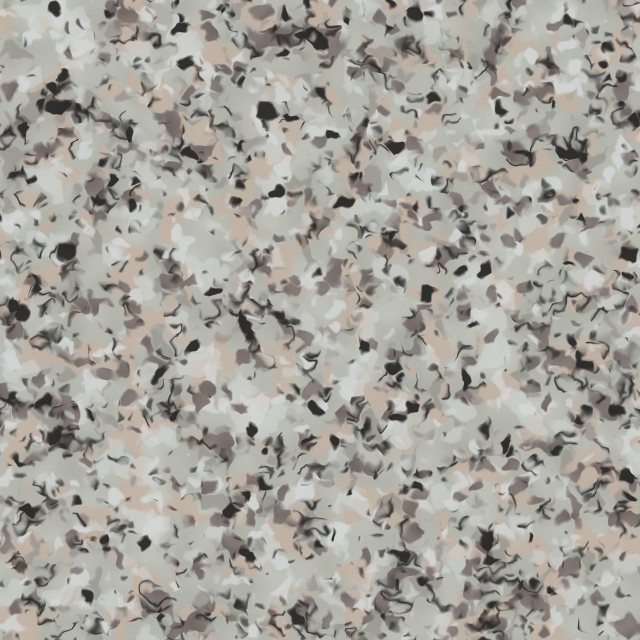
Give the GLSL for this texture, as a WebGL 2 fragment shader.

```glsl
#version 300 es
precision highp float;
// Polished speckled granite: a pale grey-green and pink ground with white,
// mauve and black grains. Warped gradient noise gives the patches and the
// curled dark veins; jittered cells of ellipses give the separate grains.

#define GROUND vec3(0.712, 0.718, 0.687)
#define PINK   vec3(0.765, 0.690, 0.630)
#define SHADE  vec3(0.590, 0.580, 0.555)
#define WHITE  vec3(0.835, 0.845, 0.845)
#define MAUVE  vec3(0.465, 0.425, 0.415)
#define BLACK  vec3(0.160, 0.155, 0.150)
#define SOFTNESS 0.0036
#define WARP 0.010
#define VEIN_WIDTH 0.090
#define VEIN_CUTOFF 0.25
#define CLUSTERING 0.40

uniform vec2 u_resolution;
out vec4 fragColor;

uint scramble(uint x) {
    x ^= x >> 16; x *= 0x7feb352dU;
    x ^= x >> 15; x *= 0x846ca68bU;
    return x ^ (x >> 16);
}

// Two random values in 0..1 for a lattice cell.
vec2 hash2(vec2 cell, float seed) {
    uvec2 c = uvec2(ivec2(cell));
    uint h = scramble(c.x + scramble(c.y + scramble(uint(seed) + 1U)));
    return vec2(h & 0xffffU, h >> 16) / 65535.0;
}

float cornerSlope(vec2 cell, vec2 offset, float seed) {
    float angle = 6.2832 * hash2(cell, seed).x;
    return dot(vec2(cos(angle), sin(angle)), offset);
}

float gradientNoise(vec2 p, float seed) {
    vec2 i = floor(p), f = p - i;
    vec2 w = f * f * f * (f * (f * 6.0 - 15.0) + 10.0);
    vec2 e = vec2(1.0, 0.0);
    float low = mix(cornerSlope(i, f, seed), cornerSlope(i + e, f - e, seed), w.x);
    float high = mix(cornerSlope(i + e.yx, f - e.yx, seed),
                     cornerSlope(i + e.xx, f - e.xx, seed), w.x);
    return mix(low, high, w.y);
}

vec2 warp(vec2 p, float frequency, float amount, float seed) {
    return p + amount * vec2(gradientNoise(p * frequency, seed),
                             gradientNoise(p * frequency, seed + 1.0));
}

// Soft edge of constant canvas width for a field of the given frequency.
float cover(float field, float frequency) {
    float edge = frequency * max(SOFTNESS, 0.7 / min(u_resolution.x, u_resolution.y));
    return smoothstep(-edge, edge, field);
}

// Irregular patches where two octaves of noise rise above a level.
float patches(vec2 p, float frequency, float level, float seed) {
    float n = gradientNoise(p * frequency, seed)
            + 0.35 * gradientNoise(p * frequency * 2.3, seed + 1.0);
    return cover(n - level, frequency);
}

// Scattered ellipses of random size, direction and stretch.
float grains(vec2 p, float frequency, float density, float radius, float seed) {
    vec2 g = p * frequency, home = floor(g);
    float field = -1.0;
    for (int y = -1; y <= 1; y++)
    for (int x = -1; x <= 1; x++) {
        vec2 cell = home + vec2(x, y);
        vec2 pick = hash2(cell, seed + 1.0), form = hash2(cell, seed + 2.0);
        if (pick.x > density) continue;
        vec2 d = g - cell - hash2(cell, seed);
        float c = cos(form.x * 6.2832), s = sin(form.x * 6.2832);
        d = mat2(c, -s, s, c) * d * vec2(1.0, 1.0 + 1.2 * form.y);
        field = max(field, radius * mix(0.55, 1.3, pick.y) - length(d));
    }
    return cover(field, frequency);
}

// Short curled strokes: noise zero lines kept only inside clusters.
float veins(vec2 p, float frequency, float crowd, float seed) {
    vec2 q = warp(p, 30.0, 0.020, seed);
    float line = VEIN_WIDTH - abs(gradientNoise(q * frequency, seed + 2.0));
    float cluster = gradientNoise(p * 24.0, seed + 3.0)
                  + 0.5 * gradientNoise(p * 52.0, seed + 4.0) + crowd - VEIN_CUTOFF;
    return cover(line, frequency) * cover(cluster, 26.0);
}

void main() {
    vec2 p = gl_FragCoord.xy / min(u_resolution.x, u_resolution.y);
    vec2 q = warp(warp(p, 48.0, WARP, 10.0), 105.0, 0.4 * WARP, 12.0);

    // Broad drift: dark minerals crowd where it is high, pale where it is low.
    float crowd = CLUSTERING * (0.9 * gradientNoise(p * 7.0, 15.0)
                              + 1.2 * gradientNoise(p * 15.0, 16.0));

    // Ground with pink feldspar, grey smudges and pale haze.
    vec3 color = GROUND + 0.05 * gradientNoise(q * 22.0, 20.0) - 0.12 * crowd;
    color = mix(color, PINK, 0.75 * patches(q, 17.0, 0.14, 30.0));
    color = mix(color, SHADE, 0.75 * patches(q, 30.0, 0.31 - 0.7 * crowd, 40.0));
    color = mix(color, WHITE, 0.5 * patches(q, 20.0, 0.27 + 0.7 * crowd, 45.0));

    // White quartz, in ragged patches and round grains.
    float white = 0.75 * patches(q, 26.0, 0.40 + 0.7 * crowd, 50.0);
    white = max(white, 0.85 * grains(q, 31.0, 0.09, 0.38, 60.0));
    color = mix(color, WHITE, white);

    // Mauve grains of uneven tone.
    float mauve = max(patches(q, 24.0, 0.37 - 0.8 * crowd, 70.0),
                      grains(q, 34.0, 0.11, 0.43, 80.0));
    vec3 mauveTone = MAUVE + 0.12 * gradientNoise(p * 32.0, 90.0);
    color = mix(color, mauveTone, 0.9 * mauve);

    // Black veins, ragged lumps, grains and fine specks, then white chips.
    float tone = 0.85 + 0.5 * gradientNoise(p * 40.0, 100.0);
    float black = veins(q, 33.0, 1.1 * crowd, 110.0) * clamp(tone, 0.0, 1.0);
    black = max(black, 0.95 * patches(q, 27.0, 0.55 - crowd, 115.0));
    black = max(black, 0.95 * grains(q, 33.0, 0.06, 0.38, 120.0));
    black = max(black, 0.65 * grains(q, 72.0, 0.06, 0.36, 130.0));
    color = mix(color, BLACK, black);
    color = mix(color, WHITE, 0.6 * grains(q, 62.0, 0.05, 0.38, 140.0));

    fragColor = vec4(color, 1.0);
}
```
